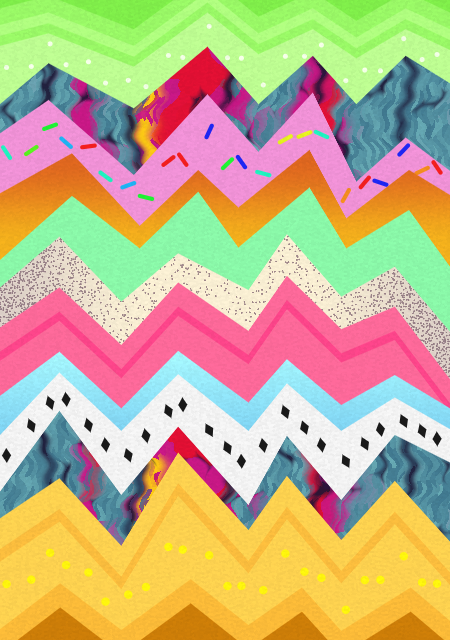
This pattern is drawn by a WebGL 1 fragment shader. Its source:

```glsl
precision highp float;
// Stacked zigzag bands of sweets, fruit and spilled paint, four peaks across.
// Each upper edge is a piecewise linear zigzag, laid from top to bottom;
// dots, sprinkles and seeds follow the middle line between two edges.
#define CANVAS vec2(538, 768)
#define PX (CANVAS.x / u_resolution.x)
#define MARKS 23
#define DOT_RADIUS 3.0
#define YOLK_RADIUS 5.0
#define SPRINKLE vec2(7.5, 2.5)
#define SEED vec2(5.5, 9.0)
#define SPECK_CELL 2.8
#define GRAIN 0.045
#define EDGE(name, peakX, valleyX, peakY, valleyY, ends) float name(float x) { return zig(x, peakX, vec4 peakY, valleyX, vec3 valleyY, vec2 ends); }
uniform vec2 u_resolution;
vec2 pos;
vec3 color;

float hash(vec2 p) { return fract(sin(dot(p, vec2(127.1, 311.7))) * 43758.5); }
float ramp(float a, float b, float x) { return clamp((x - a) / (b - a), 0.0, 1.0); }
float bump(float x, float center, float width) { x = (x - center) / width; return exp(-x * x); }
float fill(float d) { return clamp(0.5 - d / PX, 0.0, 1.0); }
void lay(vec3 c, float edge) { color = mix(color, c, fill((edge - pos.y) * 0.77)); }
vec2 turn(vec2 p, float a) { return vec2(p.x * cos(a) - p.y * sin(a), p.x * sin(a) + p.y * cos(a)); }

// Cellular noise: distance to the nearest point and its random id
vec2 cells(vec2 p) {
  vec2 best = vec2(9, 0);
  for (int j = -1; j <= 1; j++) for (int i = -1; i <= 1; i++) {
    vec2 c = floor(p) + vec2(i, j);
    float d = distance(p, c + vec2(hash(c), hash(c + 17.3)));
    if (d < best.x) best = vec2(d, hash(c + 41.7));
  }
  return best;
}

// Zigzag height through four peaks and three valleys
float zig(float x, vec4 px, vec4 py, vec3 vx, vec3 vy, vec2 ends) {
  float y = mix(ends.x, py.x, ramp(0.0, px.x, x));
  for (int i = 0; i < 3; i++) {
    y = mix(y, vy[i], ramp(px[i], vx[i], x));
    y = mix(y, py[i + 1], ramp(vx[i], px[i + 1], x));
  }
  return mix(y, ends.y, ramp(px.w, CANVAS.x, x));
}

// Columns of peaks and valleys, then the band edges
const vec4 HIGH = vec4(58, 248, 374, 485), MID = vec4(86, 237, 370, 489), LOW = vec4(71, 213, 343, 472);
const vec3 HIGH_V = vec3(160, 309, 426), MID_V = vec3(167, 285, 414), LOW_V = vec3(145, 297, 408);
EDGE(limeTop, HIGH, HIGH_V, (40, 15, 35, 35), (80, 65, 70), (55, 60))
EDGE(paintTop, HIGH, HIGH_V, (76, 56, 67, 67), (130, 125, 125), (125, 100))
EDGE(icingTop, HIGH, HIGH_V, (120, 113, 111, 165), (210, 182, 218), (160, 205))
EDGE(cakeTop, MID, MID_V, (184, 204, 180, 204), (271, 249, 262), (232, 234))
EDGE(mintTop, MID, MID_V, (235, 230, 225, 252), (298, 297, 298), (312, 320))
EDGE(creamTop, LOW, LOW_V, (284, 304, 281, 320), (362, 348, 356), (345, 398))
EDGE(melonTop, LOW, LOW_V, (345, 339, 331, 368), (414, 397, 395), (393, 455))
EDGE(skyTop, LOW, LOW_V, (422, 421, 431, 450), (490, 483, 486), (475, 490))
EDGE(whiteTop, LOW, LOW_V, (447, 449, 460, 477), (517, 517, 517), (522, 515))
EDGE(spillTop, LOW, LOW_V, (493, 512, 523, 522), (594, 606, 600), (590, 555))
EDGE(yolkTop, LOW, LOW_V, (574, 543, 571, 577), (655, 636, 648), (622, 650))
EDGE(goldTop, vec4(72, 228, 361, 491), LOW_V, (700, 695, 705, 705), (756, 750, 757), (755, 745))

// Teal paint with warm blots and dark vertical drips
vec3 paint(vec2 p) {
  vec2 q = p + 7.0 * sin(p.yx / vec2(19, 31)) + 3.0 * sin(p.yx / vec2(5, 11));
  vec2 blot = cells(q / vec2(24, 42));
  float rough = cells(q / vec2(5, 16)).y;
  vec3 c = mix(vec3(0.25, 0.47, 0.56), vec3(0.4, 0.66, 0.7), rough);
  float warm = bump(q.x, 228.0, 62.0) + 0.8 * bump(q.x, 385.0, 27.0) + 0.45 * bump(q.x, 105.0, 20.0);
  vec3 hot = mix(vec3(0.88, 0.06, 0.2), vec3(0.78, 0.09, 0.52), smoothstep(0.35, 0.65, blot.y));
  c = mix(c, hot, smoothstep(0.1, 0.5, warm + 0.5 * blot.y + 0.2 * rough - 0.45));
  c = mix(c, vec3(0.98, 0.78, 0.08), bump(q.x, 178.0, 13.0) * smoothstep(0.2, 0.6, rough));
  float drip = bump(mod(q.x, 108.0), 54.0, 6.0) + smoothstep(0.65, 0.9, blot.x);
  return mix(c, vec3(0.1, 0.08, 0.2), min(drip * (0.5 + 0.5 * rough), 0.9));
}

void main() {
  pos = gl_FragCoord.xy / u_resolution * CANVAS;
  pos.y = CANVAS.y - pos.y;
  float x = pos.x, y = pos.y, dots = 0.0, seeds = 0.0, yolks = 0.0;
  vec3 icing = vec3(0.94, 0.57, 0.84);

  // Marks strung along the bands
  for (int i = 0; i < MARKS; i++) {
    float k = float(i), r = hash(vec2(k, 3)), side = mod(k, 2.0) * 2.0 - 1.0;
    float m = (k + 0.3 + 0.4 * r) * CANVAS.x / float(MARKS);
    vec2 d = pos - vec2(m, 8.0 * side);
    dots = max(dots, fill(length(d - vec2(0, mix(limeTop(m), paintTop(m), 0.55))) - DOT_RADIUS));
    yolks = max(yolks, fill(length(d - vec2(0, mix(yolkTop(m), goldTop(m), 0.5) + 26.0)) - YOLK_RADIUS));
    vec2 s = abs(turn(pos - vec2(m, mix(whiteTop(m), spillTop(m), 0.5)), r * 0.5)) / SEED;
    seeds = max(seeds, fill((s.x + s.y - 1.0) * 4.7));
    s = turn(d - vec2(0, mix(icingTop(m), cakeTop(m), 0.5)), 2.4 * r - 1.2);
    s.x -= clamp(s.x, -SPRINKLE.x, SPRINKLE.x);
    vec3 hue = abs(mod(floor(hash(vec2(k, 8)) * 8.0) * 0.55 + vec3(0, 4, 2), 6.0) - 3.0) - 1.0;
    icing = mix(icing, clamp(hue, 0.12, 0.95), fill(length(s) - SPRINKLE.y));
  }

  // Lime, paint, icing, cake and mint
  float lime = limeTop(x), bright = lime - 45.0;
  color = vec3(0.5, 0.93, 0.29);
  lay(vec3(0.6, 0.97, 0.4), bright);
  lay(vec3(0.69, 1, 0.5), bright + 20.0);
  lay(vec3(0.6, 0.97, 0.4), bright + 33.0);
  lay(mix(vec3(0.74, 0.99, 0.57), vec3(0.95, 1, 0.9), dots), lime);
  vec3 spill = paint(pos);
  lay(spill, paintTop(x));
  lay(icing, icingTop(x));
  lay(mix(vec3(0.87, 0.4, 0.12), vec3(0.95, 0.69, 0.11), smoothstep(190.0, 295.0, y)), cakeTop(x));
  lay(vec3(0.54, 0.97, 0.66), mintTop(x));

  // Speckled cream, denser towards both sides
  vec2 speck = cells(pos / SPECK_CELL);
  float dense = smoothstep(90.0, 290.0, abs(x - 270.0));
  float spots = (1.0 - smoothstep(0.25, 0.55, speck.x)) * step(0.82 - 0.55 * dense, speck.y);
  vec3 cream = mix(vec3(0.98, 0.94, 0.83), vec3(0.87, 0.82, 0.79), dense);
  lay(mix(cream, vec3(0.45, 0.34, 0.4), 0.7 * spots), creamTop(x));

  // Melon, sky, seeded white, paint, yolk and gold
  float melon = melonTop(x), yolk = yolkTop(x), gold = goldTop(x);
  vec3 pink = vec3(0.99, 0.41, 0.6), yellow = vec3(0.99, 0.82, 0.31);
  lay(pink, melon);
  lay(vec3(0.99, 0.27, 0.54), melon + 29.0);
  lay(pink, melon + 40.0);
  lay(mix(vec3(0.64, 0.96, 0.99), vec3(0.5, 0.83, 0.95), ramp(430.0, 515.0, y)), skyTop(x));
  lay(vec3(0.95 - 0.85 * seeds), whiteTop(x));
  lay(spill, spillTop(x));
  lay(yellow, yolk);
  lay(vec3(0.98, 0.74, 0.24), yolk + 37.0);
  lay(mix(yellow, vec3(1, 0.96, 0.05), yolks), yolk + 52.0);
  lay(vec3(0.98, 0.73, 0.22), gold);
  lay(vec3(0.8, 0.49, 0.03), gold + 29.0);

  // Paper grain
  float grain = speck.y - 0.5 + 0.25 * sin(y * 1.3 + 2.0 * sin(x * 0.11)) * sin(x * 0.37);
  gl_FragColor = vec4(color * (1.0 + GRAIN * grain), 1);
}
```
